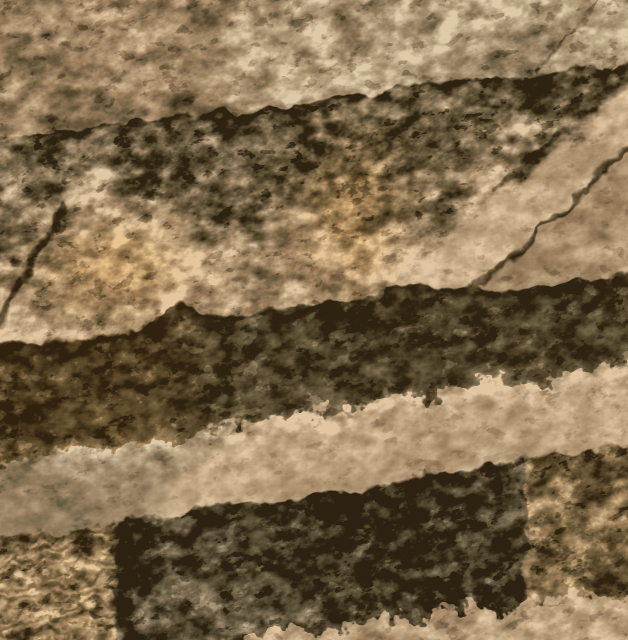
This texture is drawn by a WebGL 2 fragment shader. Its source:

```glsl
#version 300 es
precision highp float;
// Weathered stone courses rising to the right: pale worn ledges, shadowed
// undersides, cracks and joints. Each region lays a tone, roughness and tint;
// layered noise adds grain and a six-colour ramp makes the stone colour.
uniform vec2 u_resolution;
out vec4 outColor;
const vec3 STONE[6] = vec3[6](
  vec3(0.18, 0.135, 0.065), vec3(0.31, 0.26, 0.16), vec3(0.42, 0.37, 0.26),
  vec3(0.58, 0.49, 0.37), vec3(0.71, 0.63, 0.50), vec3(0.87, 0.79, 0.66));
const vec3 ORANGE = vec3(1.08, 0.97, 0.78);
const vec3 PINK = vec3(1.02, 0.985, 0.965);
const vec3 GREY = vec3(0.97, 0.99, 1.02);
const float EDGE = 0.003;   // softness of stone borders
const float SLOPE = 0.13;   // rise of the courses
const float GRAIN = 50.0;   // grains per canvas height
const float GRIT = 1.75;    // strength of the grain
const float WOBBLE = 0.036; // raggedness of borders and cracks
float tone = 0.0, rough = 0.0;
vec3 tint = vec3(1);

float hash(vec2 p) { return fract(sin(dot(p, vec2(127.1, 311.7))) * 43758.5453); }

float noise(vec2 p) {
  vec2 i = floor(p), f = fract(p);
  f = f * f * (3.0 - 2.0 * f);
  return mix(mix(hash(i), hash(i + vec2(1, 0)), f.x),
             mix(hash(i + vec2(0, 1)), hash(i + vec2(1, 1)), f.x), f.y);
}
// Layered noise centred on zero, turned at each octave
float fbm(vec2 p) {
  float sum = 0.0, amp = 0.5;
  for (int i = 0; i < 4; i++) {
    p = mat2(1.5, 1.1, -1.1, 1.5) * p + 7.3;
    sum += amp * (noise(p) - 0.5);
    amp *= 0.58;
  }
  return sum;
}
float cover(float d) { return smoothstep(-EDGE, EDGE, d); }

float blob(vec2 p, vec2 centre, vec2 radius) {
  vec2 d = (p - centre) / radius;
  return exp(-dot(d, d));
}
float crack(vec2 p, vec2 a, vec2 b, float width) {
  vec2 ab = b - a;
  float h = clamp(dot(p - a, ab) / dot(ab, ab), 0.0, 1.0);
  width *= 0.35 + 1.3 * noise(p * 32.0);
  return 1.0 - smoothstep(width * 0.3, width * 1.8, length(p - a - ab * h));
}
vec3 ramp(float t) {
  vec3 c = STONE[0];
  for (int i = 1; i < 6; i++)
    c = mix(c, STONE[i], clamp(t * 5.0 - float(i - 1), 0.0, 1.0));
  return c;
}
void lay(float mask, float t, float r, vec3 c) {
  tone = mix(tone, t, mask);
  rough = mix(rough, r, mask);
  tint = mix(tint, c, mask);
}

void main() {
  vec2 p = gl_FragCoord.xy / u_resolution.y;
  vec2 q = vec2(p.x, p.y - SLOPE * p.x);
  vec2 w = p + WOBBLE * vec2(fbm(p * 13.0), fbm(p * 13.0 + 40.0));
  float x = w.x, y = w.y;
  // Shared grain, clumps, stains, chips and pits
  float grain = fbm(q * GRAIN * vec2(0.5, 0.68));
  float clump = fbm(q * vec2(11, 17) + 5.0);
  float stain = fbm(q * vec2(4.0, 7.0) + 3.0) + 0.35 * clump;
  float chip = smoothstep(0.11, 0.22, fbm(q * vec2(27, 36) + 19.0));
  float pit = smoothstep(0.13, 0.24, fbm(q * vec2(25, 38) + 61.0));
  // Course borders, top to bottom
  float ragged = 0.06 * fbm(p * 22.0 + 15.0);
  float topEdge = 0.783 + 0.122 * x;
  float midEdge = 0.462 + 0.108 * x + 0.026 * blob(w, vec2(0.285, y), vec2(0.04, 1))
                + 0.022 * blob(w, vec2(0.64, y), vec2(0.09, 1));
  float ledgeTop = 0.275 + 0.16 * x + ragged, ledgeBase = 0.155 + 0.152 * x;
  // Top stone: brown at left, paler at right
  float pale = smoothstep(0.3, 0.6, x + stain * 0.4);
  lay(1.0, 0.57 + 0.16 * pale + stain * 0.5 + 0.14 * blob(w, vec2(0.56, 0.91), vec2(0.1, 0.05))
    - 0.25 * crack(w, vec2(0.84, 0.89), vec2(0.93, 1.0), 0.003), 0.5, mix(PINK, vec3(1), pale));
  // Middle stone: dark under the overhang, warm and pale at its lip
  float drop = topEdge - y, inside = cover(drop);
  float lip = smoothstep(0.15, 0.85, drop / (topEdge - midEdge) + stain * 0.8);
  float warm = blob(w, vec2(0.55, 0.67), vec2(0.08, 0.11)) + blob(w, vec2(0.18, 0.58), vec2(0.11, 0.07));
  float middle = mix(0.36, 0.75, lip) + stain * 0.4 - 0.38 * exp(-drop * 45.0)
               + 0.26 * blob(w, vec2(0.15, 0.75), vec2(0.03, 0.05));
  lay(inside, middle, mix(0.85, 0.6, lip), mix(mix(vec3(1), PINK, lip), ORANGE, min(warm, 1.0) * 0.75));
  // Slanting worn slab and the shaded face beneath it
  float slab = smoothstep(-0.012, 0.012, 0.55 + 0.85 * (x - 0.612) - y + 0.04 * clump);
  float under = cover(0.55 + 0.89 * (x - 0.742) - y);
  lay(inside * slab, mix(0.83, 0.66, under) + stain * 0.25, 0.3, PINK);
  tone -= inside * 0.55 * (crack(w, vec2(0.742, 0.55), vec2(0.98, 0.762), 0.004)
        + 0.6 * crack(w, vec2(0.77, 0.7), vec2(0.87, 0.78), 0.004)
        + crack(w, vec2(0.0, 0.49), vec2(0.095, 0.675), 0.005));
  tone += 0.1 * exp(-abs(y - midEdge - 0.01) * 110.0);
  // Shadowed course with one upright joint
  float shade = 0.16 + stain * 0.25 - 0.12 * exp(-(midEdge - y) * 35.0) + 0.2 * chip
              + 0.27 * exp(-max(y - ledgeTop, 0.0) * 70.0)
              - 0.2 * crack(w, vec2(0.353, 0.48), vec2(0.358, 0.33), 0.008);
  lay(cover(midEdge - y), shade, 0.48, mix(ORANGE, vec3(1), 0.4 + 0.6 * smoothstep(0.2, 0.42, x)));
  // Worn ledge, duller beyond its slanting joint
  float bright = smoothstep(-0.015, 0.015, x - 0.235 - 0.95 * (y - 0.195));
  float rim = exp(-max(ledgeTop - y, 0.0) * 50.0);
  lay(cover(ledgeTop - y), mix(0.64, 0.83, bright) + stain * 0.25 + 0.1 * rim,
      0.25 + 0.45 * rim, mix(vec3(1), PINK, bright));
  // Lower blocks: rippled, dark and brown, split by joints
  float left = 1.0 - cover(x - 0.18), right = cover(x - 0.82);
  float ripple = sin((q.y + 0.07 * fbm(q * 15.0)) * 300.0);
  float face = 0.15 + 0.34 * left + 0.26 * right + stain * 0.3 + 0.15 * ripple * left
             + 0.2 * chip + 0.26 * blob(w, vec2(0.35, 0.04), vec2(0.12, 0.04))
             - 0.13 * exp(-(ledgeBase - y) * 45.0)
             - 0.3 * crack(w, vec2(0.19, 0.2), vec2(0.2, -0.02), 0.016)
             + 0.16 * crack(w, vec2(0.815, 0.27), vec2(0.83, 0.06), 0.009);
  lay(cover(ledgeBase - y), face, 0.7, mix(GREY, ORANGE, 0.5 * max(left, right)));
  // Foot ledge
  lay(cover(-0.047 + 0.125 * x + ragged - y), 0.8 + stain * 0.25, 0.4, PINK);
  tone += rough * (GRIT * grain + 0.4 * clump - 0.42 * pit);
  outColor = vec4(clamp(ramp(tone) * tint, 0.0, 1.0), 1.0);
}
```
